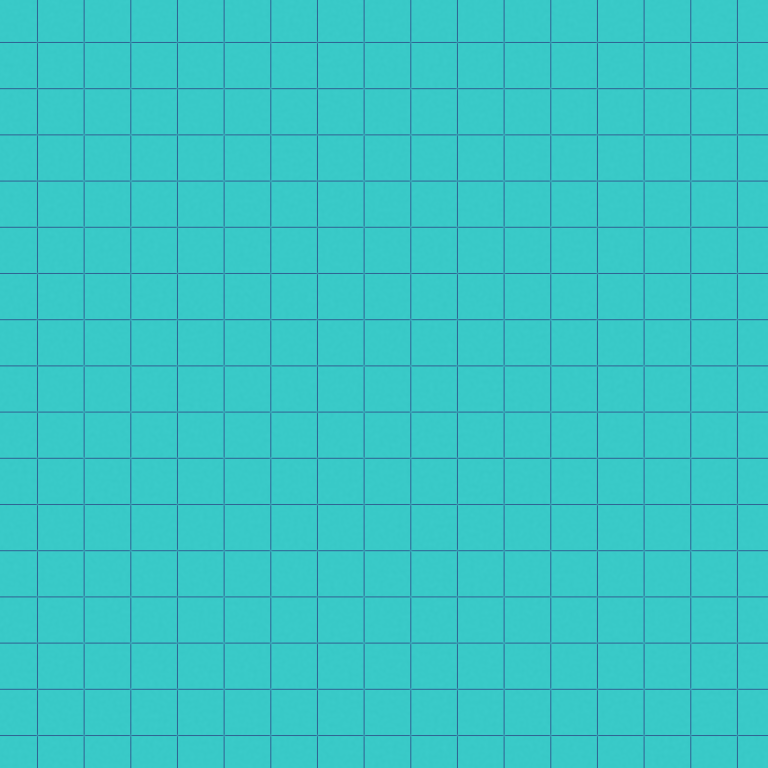
Write a Shadertoy shader that draws this pattern.

```glsl
// Turquoise tiles divided by a thin blue grid, drawn with box-filtered lines.
// Lines pale where they cross, tile edges catch a faint light, and gradient
// noise gives the surface a very soft grain.

#define TILE_SIZE    vec2(0.06076, 0.06016)
#define GRID_ORIGIN  vec2(0.0488, 0.0423)
#define LINE_WIDTH   0.0014
#define TILE_COLOR   vec3(0.222, 0.790, 0.782)
#define LINE_COLOR   vec3(0.185, 0.400, 0.580)
#define CROSS_RADIUS 0.0030
#define CROSS_FADE   0.40
#define EDGE_LIGHT   0.012
#define EDGE_WIDTH   0.0030
#define GRAIN_SCALE  170.0
#define GRAIN_AMOUNT 0.012

vec2 hashGradient(vec2 cell) {
    vec2 h = vec2(dot(cell, vec2(127.1, 311.7)), dot(cell, vec2(269.5, 183.3)));
    return 2.0 * fract(sin(h) * 43758.5) - 1.0;
}

float gradientNoise(vec2 p) {
    vec2 cell = floor(p);
    vec2 f = fract(p);
    vec2 u = f * f * f * (f * (f * 6.0 - 15.0) + 10.0);
    float a = dot(hashGradient(cell), f);
    float b = dot(hashGradient(cell + vec2(1, 0)), f - vec2(1, 0));
    float c = dot(hashGradient(cell + vec2(0, 1)), f - vec2(0, 1));
    float d = dot(hashGradient(cell + vec2(1, 1)), f - vec2(1, 1));
    return mix(mix(a, b, u.x), mix(c, d, u.x), u.y);
}

// Distance to the nearest vertical (x) and horizontal (y) grid line
vec2 gridDistance(vec2 p) {
    vec2 phase = fract((p - GRID_ORIGIN) / TILE_SIZE + 0.5) - 0.5;
    return abs(phase) * TILE_SIZE;
}

// Share of a pixel covered by a line whose centre is at the given distance
vec2 lineCoverage(vec2 dist, float pixel) {
    vec2 overlap = (0.5 * (LINE_WIDTH + pixel) - dist) / pixel;
    return clamp(overlap, 0.0, min(1.0, LINE_WIDTH / pixel));
}

void mainImage(out vec4 fragColor, in vec2 fragCoord) {
    float pixel = 1.0 / iResolution.y;
    vec2 uv = fragCoord * pixel;
    vec2 dist = gridDistance(uv);

    // Tile surface: fine grain and lit edges
    vec3 color = TILE_COLOR + GRAIN_AMOUNT * gradientNoise(uv * GRAIN_SCALE);
    color += EDGE_LIGHT * (1.0 - smoothstep(0.0, EDGE_WIDTH, min(dist.x, dist.y)));

    // Grid lines, each fading close to the lines that cross it
    vec2 awayFromCross = smoothstep(0.0, CROSS_RADIUS, dist.yx);
    vec2 strength = mix(vec2(1.0 - CROSS_FADE), vec2(1.0), awayFromCross);
    vec2 ink = lineCoverage(dist, pixel) * strength;
    color = mix(color, LINE_COLOR, max(ink.x, ink.y));

    fragColor = vec4(color, 1.0);
}
```
